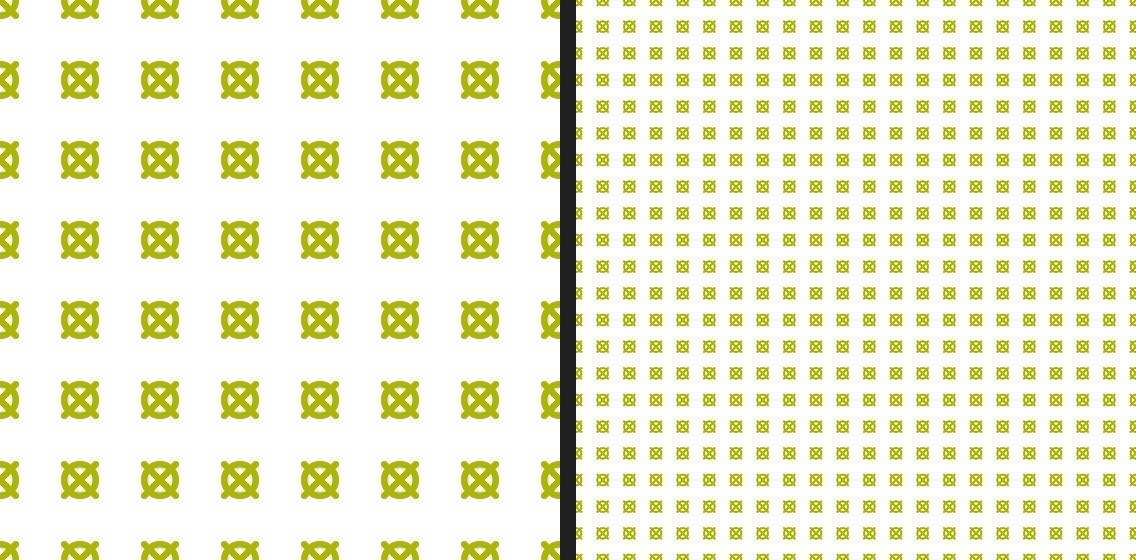
Left: one tile. Right: repeated 3 by 3.
Give the GLSL for this pattern, as a WebGL 1 fragment shader.

```glsl
precision highp float;

uniform vec2 u_resolution;

const float REPEATS = 7.0;
const float RING_RADIUS = 0.197;
const float ARM_REACH = 0.197;
const float HALF_STROKE = 0.0415;
const vec3 PAPER = vec3(1.0);
const vec3 OLIVE = vec3(0.67, 0.71, 0.01);

// Offset from the nearest lattice point, in cell units
vec2 nearestCentre(vec2 p) {
  return fract(p + 0.5) - 0.5;
}

float ringDistance(vec2 p, float radius, float halfWidth) {
  return abs(length(p) - radius) - halfWidth;
}

// Diagonal cross with round caps, folded into one quadrant
float crossDistance(vec2 p, float reach, float halfWidth) {
  vec2 q = abs(p);
  float along = clamp(0.5 * (q.x + q.y), 0.0, reach);
  return length(q - vec2(along)) - halfWidth;
}

float coverage(float dist, float pixel) {
  return clamp(0.5 - dist / pixel, 0.0, 1.0);
}

void main() {
  vec2 uv = gl_FragCoord.xy / u_resolution;
  vec2 p = nearestCentre(uv * REPEATS);
  float pixel = REPEATS / min(u_resolution.x, u_resolution.y);

  // Ring and cross merge into one flat shape
  float shape = min(ringDistance(p, RING_RADIUS, HALF_STROKE),
                    crossDistance(p, ARM_REACH, HALF_STROKE));

  gl_FragColor = vec4(mix(PAPER, OLIVE, coverage(shape, pixel)), 1.0);
}
```
